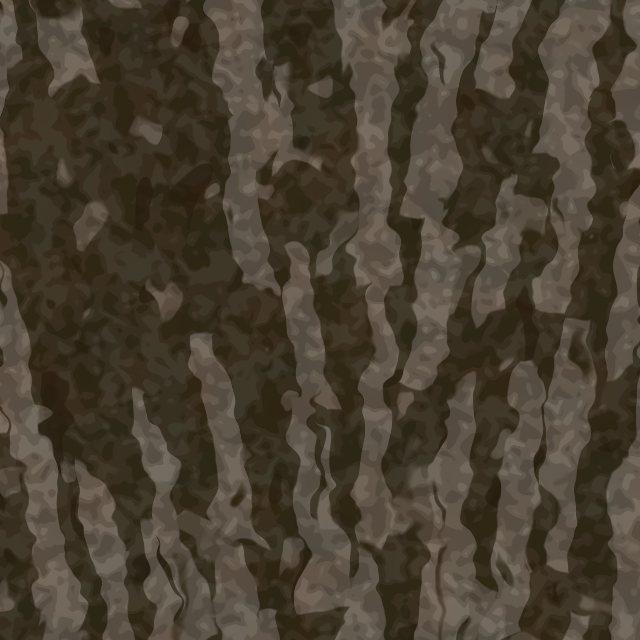
Reproduce this texture procedurally as a WebGL 1 fragment shader.

```glsl
precision highp float;
// Weathered tree bark: pale, ragged, fanned ridges over dark mottled furrows.
uniform vec2 u_resolution;

const vec2 CELL = vec2(0.105, 0.33);   // spacing of the ridges
const float EDGE = 0.0015;             // softness of ridge outlines

float hash(vec2 p) {
  vec3 q = fract(vec3(p.xyx) * vec3(0.1031, 0.1030, 0.0973));
  q += dot(q, q.yzx + 33.33);
  return fract((q.x + q.y) * q.z);
}

float noise(vec2 p) {
  vec2 i = floor(p);
  vec2 f = fract(p);
  f = f * f * (3.0 - 2.0 * f);
  float low = mix(hash(i), hash(i + vec2(1.0, 0.0)), f.x);
  float high = mix(hash(i + vec2(0.0, 1.0)), hash(i + vec2(1.0, 1.0)), f.x);
  return mix(low, high, f.y);
}

vec2 rotate(vec2 p, float angle) {
  float c = cos(angle);
  float s = sin(angle);
  return vec2(c * p.x - s * p.y, s * p.x + c * p.y);
}

vec2 warp(vec2 p, float scale, float amount) {
  vec2 shift = vec2(noise(p * scale + 7.0), noise(p * scale + 53.0)) - 0.5;
  return p + shift * amount;
}

// Positive inside a leaning strip with a narrower top and pointed ends.
float strip(vec2 q, float halfLength, float halfWidth, float lean) {
  float taper = 1.0 - 0.4 * smoothstep(0.2, 1.0, q.y / halfLength);
  float side = halfWidth * taper - abs(q.x - lean * q.y);
  return min(side, (halfLength - abs(q.y)) * 0.45);
}

// Union of one randomly sized strip per cell; columns are offset vertically.
float ridges(vec2 p) {
  float field = -1.0;
  float column = floor(p.x / CELL.x);
  for (int i = -1; i <= 1; i++) {
    float x = column + float(i);
    float offset = hash(vec2(x, 91.0));
    float row = floor(p.y / CELL.y - offset);
    for (int j = -1; j <= 1; j++) {
      vec2 id = vec2(x, row + float(j));
      vec2 jitter = vec2(hash(id + 11.0), hash(id + 29.0)) - 0.5;
      vec2 centre = (id + vec2(0.5, 0.5 + offset) + 0.5 * jitter) * CELL;
      float fan = mix(-0.2, 0.12, smoothstep(0.35, 0.75, centre.x));
      float lean = fan + 0.14 * (hash(id + 43.0) - 0.5);
      float halfLength = mix(0.08, 0.25, hash(id + 61.0));
      float halfWidth = 0.018 + 0.018 * hash(id + 71.0);
      halfWidth += 0.018 * step(0.84, hash(id + 83.0));
      float present = step(hash(id + 97.0), 0.92);
      float d = strip(p - centre, halfLength, halfWidth, lean);
      field = max(field, mix(-1.0, d, present));
    }
  }
  return field;
}

// Three tones split by two thresholds, giving flat rounded patches.
vec3 patches(float tone, vec2 split, vec3 low, vec3 mid, vec3 high) {
  vec3 c = mix(low, mid, smoothstep(split.x - 0.04, split.x + 0.04, tone));
  return mix(c, high, smoothstep(split.y - 0.04, split.y + 0.04, tone));
}

void main() {
  vec2 p = gl_FragCoord.xy / u_resolution;

  // Ragged ridge outlines, with cracks cut into them
  vec2 ragged = warp(warp(p, 15.0, 0.032), 48.0, 0.016);
  float ridge = ridges(ragged) + 0.014 * (noise(p * 26.0 + 5.0) - 0.5);
  float crack = 0.87 - noise(ragged * vec2(32.0, 9.0) + 19.0);
  ridge = min(ridge, crack * 0.05);
  float ridgeMask = smoothstep(-EDGE, EDGE, ridge);

  // Small loose flakes between the ridges
  float flake = noise(rotate(ragged, 0.4) * vec2(25.0, 17.0) + 37.0) - 0.82;
  float flakeMask = smoothstep(-EDGE, EDGE, flake * 0.06);

  // Mottled tone from fine and coarse grains
  vec2 grain = warp(p, 60.0, 0.012);
  float tone = 0.55 * noise(rotate(grain, 0.6) * 76.0);
  tone += 0.45 * noise(rotate(grain, 1.1) * 33.0 + 13.0);

  vec3 furrowColour = patches(tone, vec2(0.395, 0.586),
    vec3(0.18, 0.15, 0.08), vec3(0.22, 0.18, 0.12), vec3(0.25, 0.22, 0.16));
  vec3 ridgeColour = patches(tone, vec2(0.425, 0.64),
    vec3(0.34, 0.30, 0.255), vec3(0.39, 0.35, 0.30), vec3(0.45, 0.41, 0.36));
  vec3 flakeColour = mix(furrowColour, ridgeColour, 0.75);

  // Sparse deep pits in the furrows
  float pit = smoothstep(0.82, 0.86, noise(ragged * vec2(23.0, 17.0) + 71.0));
  furrowColour = mix(furrowColour, vec3(0.145, 0.105, 0.05), 0.65 * pit);

  vec3 colour = mix(furrowColour, flakeColour, flakeMask);
  colour = mix(colour, ridgeColour, ridgeMask);

  // Faint warm and mossy drift, and uneven brightness
  colour += vec3(0.022, -0.006, -0.012) * (noise(grain * 19.0 + 3.0) - 0.5);
  colour *= 1.0 + 0.09 * (noise(p * 9.0 + 31.0) - 0.5);
  gl_FragColor = vec4(colour, 1.0);
}
```
